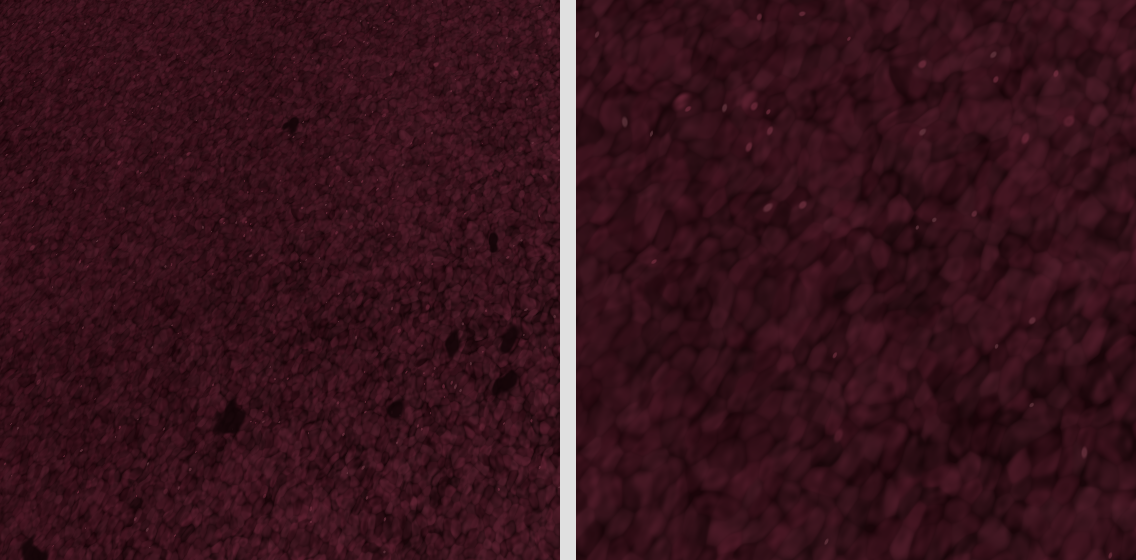
Left, the full canvas; right, a detail of the centre.
Reproduce this texture procedurally as a WebGL 1 fragment shader.

```glsl
precision highp float;
uniform vec2 u_resolution;

const vec3 SHADOW = vec3(0.120, 0.027, 0.047);
const vec3 WINE = vec3(0.300, 0.103, 0.155);
const vec3 PINK = vec3(0.500, 0.190, 0.270);
const vec3 DUSTY = vec3(0.430, 0.260, 0.290);
const vec3 PIT = vec3(0.065, 0.012, 0.022);

float hash(vec2 p) {
  return fract(sin(dot(p, vec2(127.1, 311.7))) * 43758.5453);
}

vec2 hash2(vec2 p) {
  return vec2(hash(p), hash(p + 47.3));
}

float noise(vec2 p) {
  vec2 cell = floor(p);
  vec2 f = fract(p);
  f = f * f * (3.0 - 2.0 * f);
  float low = mix(hash(cell), hash(cell + vec2(1.0, 0.0)), f.x);
  float high = mix(hash(cell + vec2(0.0, 1.0)), hash(cell + 1.0), f.x);
  return mix(low, high, f.y);
}

// Softly blended flakes: x = tone, y = distance to the nearest, z = greyness
vec3 flakes(vec2 p) {
  vec2 cell = floor(p);
  float nearest = 9.0;
  float total = 0.0;
  vec2 sum = vec2(0.0);
  for (int j = -1; j <= 1; j++) {
    for (int i = -1; i <= 1; i++) {
      vec2 id = cell + vec2(float(i), float(j));
      vec2 d = id + 0.1 + 0.8 * hash2(id) - p;
      float weight = exp(-11.0 * dot(d, d));
      sum += weight * hash2(id + 13.7);
      total += weight;
      nearest = min(nearest, length(d));
    }
  }
  return vec3(sum.x / total, nearest, sum.y / total);
}

// Sparse bright specks: x = coverage, y = random tint
vec2 flecks(vec2 p, float chance) {
  vec2 cell = floor(p);
  vec2 d = fract(p) - 0.35 - 0.3 * hash2(cell + 5.1);
  float radius = mix(0.14, 0.32, hash(cell + 71.9));
  float shape = 1.0 - smoothstep(radius * 0.4, radius, length(d));
  return vec2(shape * step(hash(cell + 31.3), chance), hash(cell + 9.7));
}

// Ragged holes, more frequent on the right and larger near the bottom
float pits(vec2 uv, float ragged) {
  float cover = 0.0;
  for (int i = 0; i < 8; i++) {
    vec2 r = hash2(vec2(float(i) + 1.0, 8.3));
    vec2 center = vec2(sqrt(r.x), r.y);
    float size = mix(0.022, 0.010, r.y) * mix(0.7, 1.2, hash(r));
    vec2 d = (uv - center) / size;
    d.x -= 0.35 * d.y;
    float dist = length(d * vec2(1.1, 0.8)) + 1.8 * (ragged - 0.5);
    cover = max(cover, 1.0 - smoothstep(0.5, 1.2, dist));
  }
  return cover;
}

// Rotate onto the slanted grain, which is longer along its axis
vec2 grainSpace(vec2 p, float density) {
  vec2 along = vec2(0.53, 0.848);
  vec2 across = vec2(along.y, -along.x);
  return density * vec2(dot(p, across), 0.65 * dot(p, along));
}

void main() {
  vec2 uv = gl_FragCoord.xy / u_resolution;
  vec2 c = uv - 0.5;

  // Receding surface with a slight warp
  vec2 p = c / (1.0 - 0.4 * c.y + 0.12 * c.x);
  p += 0.008 * (vec2(noise(p * 45.0), noise(p * 45.0 + 19.0)) - 0.5);

  // Grain tone
  vec2 grain = grainSpace(p, 108.0);
  vec3 flake = flakes(grain);
  float fine = noise(grain * 2.3 + 7.0);
  float gap = smoothstep(0.35, 0.85, flake.y);
  float clump = noise(grain * 0.45 + 3.0);
  float patches = noise(uv * 4.0 + 2.0);
  float relief = mix(0.85, 1.2, smoothstep(-0.3, 0.6, c.x - c.y));
  float tone = 0.55 * (flake.x - 0.5) + 0.45 * (fine - 0.5);
  tone += 0.25 * (clump - 0.5) - 0.38 * (gap - 0.3);
  tone = 0.5 + relief * tone + 0.14 * (patches - 0.5);

  // Broad light: dim band low on the left, lighter right side
  float band = exp(-pow((uv.y - 0.35 - 0.1 * c.x) / 0.14, 2.0));
  tone += 0.08 * c.x - 0.10 * band * (1.0 - 0.6 * uv.x);

  vec3 color = mix(SHADOW, WINE, clamp(tone, -0.1, 1.25));
  float grey = flake.z - 0.5 + 0.4 * c.x;
  color += vec3(-0.006, 0.012, 0.006) * grey;

  // Large pink chips and tiny dusty glints
  vec2 chip = flecks(grainSpace(p, 52.0) + 0.4, 0.025);
  vec2 glint = flecks(grainSpace(p, 120.0) + 0.8, 0.022);
  color = mix(color, mix(WINE, PINK, chip.y), 0.75 * chip.x * (0.5 + 0.5 * fine));
  color = mix(color, mix(PINK, DUSTY, glint.y), 0.6 * glint.x);

  color = mix(color, PIT, 0.85 * pits(uv, noise(grain * 0.7)));
  gl_FragColor = vec4(color, 1.0);
}
```
